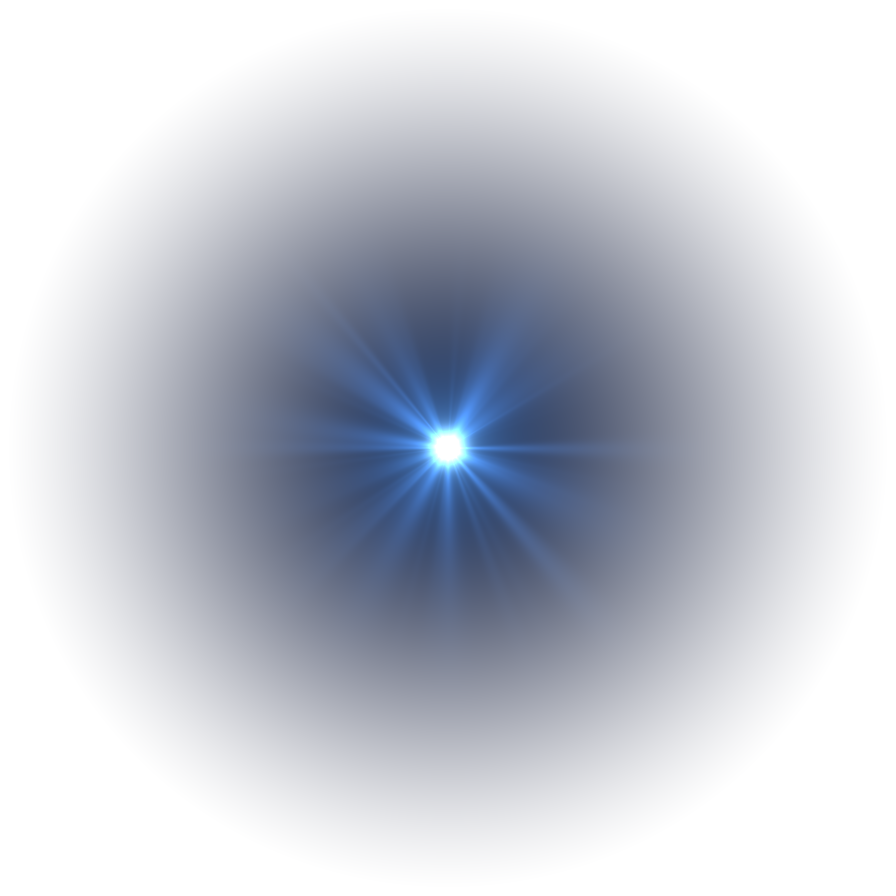
Write a three.js fragment shader that draws this background.

```glsl
varying vec2 vUv;

const vec2 CENTER = vec2(0.5);
const float DISC_RADIUS = 0.492;
const float DISC_SOFTNESS = 0.5;
const vec3 DISC_ABSORPTION = vec3(0.97, 0.935, 0.815);

const vec3 AMBIENT_COLOR = vec3(0.02, 0.055, 0.09);
const float AMBIENT_RADIUS = 0.15;
const vec3 HALO_COLOR = vec3(0.40, 0.68, 0.92);
const float HALO_REACH = 0.038;
const vec3 CORE_COLOR = vec3(1.15, 1.5, 1.5);
const float CORE_RADIUS = 0.017;

const vec3 RAY_COLOR = vec3(0.19, 0.42, 0.76);
const float RAY_STRENGTH = 0.56;
const float RAY_SPREAD = 1.3;
const float RAY_END = 0.34;
const int FINE_RAYS = 28;
const float FINE_STRENGTH = 0.22;

float hash(float n) {
  return fract(sin(n * 12.9898 + 4.1) * 43758.5453);
}

// Wedge of light: angle and spread in degrees, reach in canvas units
float ray(vec2 p, float angle, float spread, float reach, float strength) {
  float a = radians(angle);
  vec2 dir = vec2(cos(a), sin(a));
  float along = dot(p, dir);
  float across = dir.x * p.y - dir.y * p.x;
  float offset = atan(across, along + 1e-5) / radians(spread * RAY_SPREAD);
  return strength * exp(-offset * offset - length(p) / reach);
}

// Broad beams
float broadRays(vec2 p) {
  float light = ray(p, 62.0, 9.0, 0.080, 1.6);
  light += ray(p, 38.0, 9.0, 0.075, 0.95);
  light += ray(p, -25.0, 9.0, 0.090, 1.0);
  light += ray(p, -90.0, 5.0, 0.085, 0.9);
  light += ray(p, -119.0, 6.5, 0.080, 1.05);
  light += ray(p, -138.0, 5.0, 0.075, 0.85);
  light += ray(p, -161.0, 6.0, 0.065, 0.6);
  light += ray(p, 172.0, 5.5, 0.085, 1.1);
  light += ray(p, 141.0, 7.0, 0.085, 1.5);
  light += ray(p, 117.0, 5.5, 0.080, 0.95);
  return light;
}

// Narrow streaks
float thinRays(vec2 p) {
  float light = ray(p, -0.5, 2.6, 0.105, 0.8);
  light += ray(p, 180.0, 2.2, 0.105, 0.6);
  light += ray(p, -49.0, 3.2, 0.105, 1.0);
  light += ray(p, -69.0, 1.8, 0.080, 0.4);
  light += ray(p, 130.0, 1.5, 0.110, 0.5);
  light += ray(p, 86.0, 1.8, 0.075, 0.25);
  return light;
}

// Faint scattered filaments
float fineRays(vec2 p) {
  float light = 0.0;
  for (int i = 0; i < FINE_RAYS; i++) {
    float n = float(i);
    float angle = (n + hash(n)) * 360.0 / float(FINE_RAYS);
    float spread = mix(0.9, 2.4, hash(n + 31.0));
    light += ray(p, angle, spread, 0.085, FINE_STRENGTH * hash(n + 67.0));
  }
  return light;
}

void main() {
  vec2 p = vUv - CENTER;
  float r = length(p);

  // Dark disc fading into white
  float depth = clamp(1.0 - r / DISC_RADIUS, 0.0, 1.0);
  float density = mix(depth, smoothstep(0.0, 1.0, depth), DISC_SOFTNESS);
  vec3 color = vec3(1.0) - DISC_ABSORPTION * density;

  // Soft glow and rays
  color += AMBIENT_COLOR * exp(-pow(r / AMBIENT_RADIUS, 2.0));
  color += HALO_COLOR * exp(-r / HALO_REACH);
  float rays = broadRays(p) + thinRays(p) + fineRays(p);
  rays *= RAY_STRENGTH * (1.0 - smoothstep(0.12, RAY_END, r));
  color += RAY_COLOR * rays;

  // Bright core
  color += CORE_COLOR * exp(-pow(r / CORE_RADIUS, 2.0));

  gl_FragColor = vec4(clamp(color, 0.0, 1.0), 1.0);
}
```
